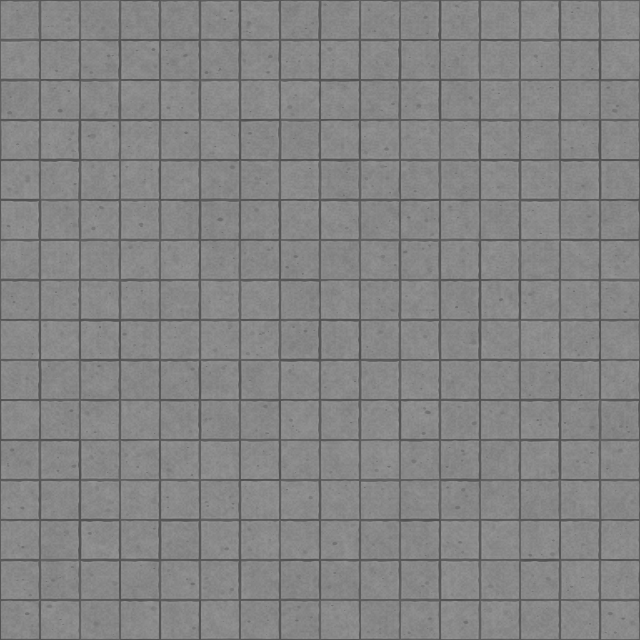
Reproduce this texture procedurally as a Shadertoy shader.

```glsl
// Square grey concrete tiles in a 16 by 16 grid with thin dark joints.
// Each joint segment varies in width and depth; wrapped noise gives grain and
// mottling, and a loop scatters small pits and smudges over every tile.

const float TILES = 16.0;
const int SPECKS = 7;
const vec3 CONCRETE = vec3(0.535);
const vec3 JOINT = vec3(0.325);
const vec3 PIT = vec3(0.36);

float hash(vec2 p) {
    return fract(sin(dot(p, vec2(127.1, 311.7))) * 43758.5453);
}

vec2 hash2(vec2 p) {
    return vec2(hash(p), hash(p + vec2(37.3, 91.7)));
}

// Value noise that wraps after a whole number of lattice cells.
float wrapNoise(vec2 p, float period) {
    vec2 cell = floor(p);
    vec2 f = fract(p);
    f = f * f * (3.0 - 2.0 * f);
    vec2 lo = mod(cell, period);
    vec2 hi = mod(cell + 1.0, period);
    float bottom = mix(hash(lo), hash(vec2(hi.x, lo.y)), f.x);
    float top = mix(hash(vec2(lo.x, hi.y)), hash(hi), f.x);
    return mix(bottom, top, f.y);
}

// Noise sampled at a whole number of lattice cells per tile.
float tileNoise(vec2 p, float perTile) {
    return wrapNoise(p * perTile, TILES * perTile);
}

// Joints across the x axis: x is their dark coverage, y a pale worn rim.
vec2 joints(vec2 p, float seed, float pixel) {
    float line = floor(p.x + 0.5);
    vec2 segment = vec2(mod(line, TILES), mod(floor(p.y), TILES));
    vec2 random = hash2(segment + seed);
    float wobble = tileNoise(vec2(line, p.y) + seed, 8.0) - 0.5;
    float offset = p.x - line + 0.012 * wobble;
    float halfWidth = mix(0.023, 0.034, random.x) + 0.008 * wobble;
    float soft = max(0.012, 0.6 * pixel);
    float dist = abs(offset);
    float dark = 1.0 - smoothstep(halfWidth - soft, halfWidth + soft, dist);
    float rim = smoothstep(0.03, 0.05, dist) * (1.0 - smoothstep(0.05, 0.09, dist));
    return vec2(dark * mix(0.72, 1.0, random.y), rim * random.x);
}

// Pits and faint smudges placed at random inside one tile.
float specks(vec2 p, float pixel) {
    vec2 tile = mod(floor(p), TILES);
    vec2 local = fract(p);
    float warp = tileNoise(p, 12.0) - 0.5;
    float amount = 0.0;
    for (int i = 0; i < SPECKS; i++) {
        vec2 seed = tile + float(i) * vec2(17.0, 29.0);
        vec2 center = mix(vec2(0.12), vec2(0.88), hash2(seed + 5.0));
        vec2 random = hash2(seed + 11.0);
        float radius = mix(0.012, 0.065, pow(random.x, 3.0));
        vec2 offset = (local - center) * vec2(1.0, mix(0.7, 1.6, random.y));
        float dist = length(offset) + 0.04 * warp;
        float soft = max(0.5 * radius, 0.6 * pixel);
        float spot = 1.0 - smoothstep(radius - soft, radius + soft, dist);
        amount = max(amount, spot * mix(0.1, 0.6, random.y * random.y));
    }
    return amount;
}

void mainImage(out vec4 fragColor, in vec2 fragCoord) {
    vec2 p = fragCoord / iResolution.xy * TILES;
    float pixel = TILES / min(iResolution.x, iResolution.y);

    // Concrete surface: tone per tile, broad mottling and fine grain
    float tone = 0.016 * (hash(mod(floor(p), TILES) + 3.0) - 0.5);
    tone += 0.022 * (tileNoise(p, 3.0) - 0.5);
    tone += 0.028 * (tileNoise(p, 9.0) - 0.5);
    tone += 0.045 * (tileNoise(p, 24.0) - 0.5);
    vec3 color = CONCRETE + tone;

    // Wear: pits and dark smudges
    color = mix(color, PIT, specks(p, pixel));

    // Joints with faint pale rims
    vec2 vertical = joints(p, 0.0, pixel);
    vec2 horizontal = joints(p.yx, 53.0, pixel);
    color += 0.025 * max(vertical.y, horizontal.y);
    float grime = 0.03 * (tileNoise(p, 6.0) - 0.5);
    color = mix(color, JOINT + grime, max(vertical.x, horizontal.x));

    fragColor = vec4(color, 1.0);
}
```
